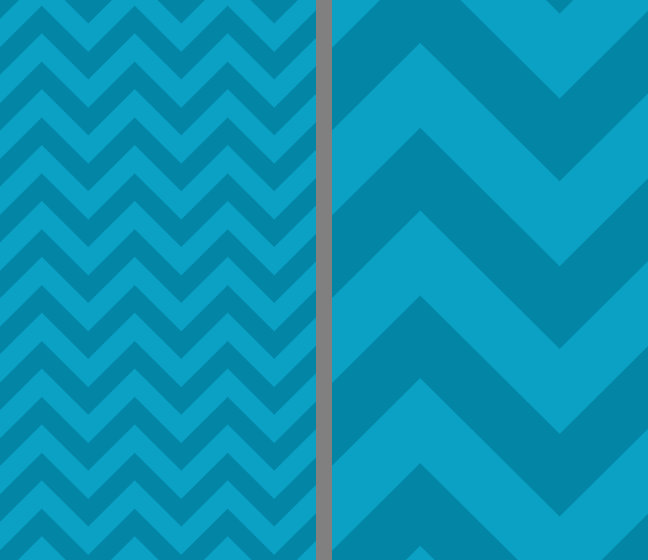
Left, the full canvas; right, a detail of the centre.
A Shadertoy shader for this pattern:

```glsl
// Horizontal two-tone blue chevron stripes with sharp, flat-coloured zigzags.

const vec3 LIGHT_BLUE = vec3(0.04, 0.63, 0.77);
const vec3 DARK_BLUE = vec3(0.01, 0.52, 0.65);

// All lengths are fractions of the canvas height.
const float ZIGZAG_WIDTH = 0.166;
const float ZIGZAG_DEPTH = 0.0824;
const float FIRST_PEAK_X = 0.0746;
const float STRIPE_PERIOD = 0.0998;
const float FIRST_STRIPE_TOP = 0.0594;
const float LIGHT_SHARE = 0.507;

// Triangle wave: 0 at whole numbers, 1 halfway between them.
float triangleWave(float x) {
    return 2.0 * abs(fract(x + 0.5) - 0.5);
}

// Signed distance to a repeating band spanning [0, thickness] of each unit.
float bandDistance(float x, float thickness) {
    float halfBand = 0.5 * thickness;
    return abs(fract(x - halfBand + 0.5) - 0.5) - halfBand;
}

// Antialiased coverage for a signed distance.
float coverage(float dist, float edge) {
    return 1.0 - smoothstep(-edge, edge, dist);
}

void mainImage(out vec4 fragColor, in vec2 fragCoord) {
    // Measure down from the top edge.
    vec2 pos = fragCoord / iResolution.y;
    float depth = 1.0 - pos.y;

    // Bend the stripes into chevrons.
    float zigzag = ZIGZAG_DEPTH * triangleWave((pos.x - FIRST_PEAK_X) / ZIGZAG_WIDTH);
    float stripe = (depth - FIRST_STRIPE_TOP - zigzag) / STRIPE_PERIOD;

    // Edge softness is one pixel, in stripe units.
    float edge = 1.0 / (iResolution.y * STRIPE_PERIOD);
    float light = coverage(bandDistance(stripe, LIGHT_SHARE), edge);

    fragColor = vec4(mix(DARK_BLUE, LIGHT_BLUE, light), 1.0);
}
```
